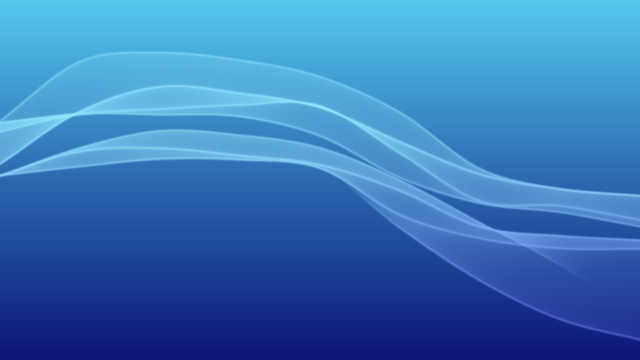
Write a WebGL 2 fragment shader that draws this background.

```glsl
#version 300 es
precision highp float;

uniform vec2 u_resolution;
out vec4 fragColor;

// Backdrop and ribbon colours
const vec3 SKY = vec3(0.33, 0.79, 0.94);
const vec3 SEA = vec3(0.17, 0.41, 0.69);
const vec3 DEEP = vec3(0.04, 0.08, 0.46);
const vec3 ICE = vec3(0.58, 0.91, 1.0);
const vec3 VIOLET = vec3(0.44, 0.53, 0.94);

// Ribbon look, in canvas heights
const float LINE_WIDTH = 0.0034;
const float RIM_WIDTH = 0.014;
const float RIM_GAIN = 0.50;
const float THIN_WIDTH = 0.08;
const float FOLD_GAIN = 1.45;

// Spline control heights of each fold, evenly spaced from left to right
const float LAST_KNOT = 8.0;
const mat3 CREST = mat3(0.664, 0.829, 0.854, 0.833, 0.787, 0.688, 0.532, 0.475, 0.456);
const mat3 RIDGE = mat3(0.544, 0.690, 0.759, 0.741, 0.701, 0.606, 0.516, 0.475, 0.456);
const mat3 SASH = mat3(0.660, 0.685, 0.697, 0.708, 0.706, 0.574, 0.442, 0.428, 0.389);
const mat3 THREAD = mat3(0.634, 0.681, 0.681, 0.676, 0.622, 0.506, 0.435, 0.410, 0.370);
const mat3 SWELL = mat3(0.512, 0.590, 0.637, 0.625, 0.590, 0.500, 0.382, 0.264, 0.132);
const mat3 CREASE = mat3(0.512, 0.579, 0.588, 0.568, 0.542, 0.470, 0.370, 0.345, 0.333);
const mat3 HEM = mat3(0.512, 0.537, 0.558, 0.556, 0.532, 0.403, 0.338, 0.310, 0.308);
const mat3 VEIL = mat3(0.512, 0.537, 0.558, 0.556, 0.532, 0.366, 0.220, 0.113, 0.056);

float knot(mat3 k, int i) {
    return k[i / 3][i % 3];
}

// Catmull-Rom height and slope, with mirrored end knots
vec2 foldCurve(mat3 k, float x) {
    float s = clamp(x, 0.0, 1.0) * LAST_KNOT;
    int i = min(int(s), 7);
    float t = s - float(i);
    float b = knot(k, i);
    float c = knot(k, i + 1);
    float a = i > 0 ? knot(k, i - 1) : 2.0 * b - c;
    float d = i < 7 ? knot(k, i + 2) : 2.0 * c - b;
    float c1 = 0.5 * (c - a);
    float c2 = a - 2.5 * b + 2.0 * c - 0.5 * d;
    float c3 = 0.5 * (d - a) + 1.5 * (b - c);
    float height = b + t * (c1 + t * (c2 + t * c3));
    float slope = (c1 + t * (2.0 * c2 + 3.0 * t * c3)) * LAST_KNOT;
    return vec2(height, slope);
}

// Soft bright line along a fold
float foldLine(vec2 fold, float y, float aspect) {
    float slope = fold.y / aspect;
    float d = (y - fold.x) * inversesqrt(1.0 + slope * slope);
    float w = max(LINE_WIDTH, 0.8 / u_resolution.y);
    return exp(-d * d / (w * w));
}

// Translucent cloth between two folds: thinner where stretched, denser at rims
float sheet(vec2 foldA, vec2 foldB, float y, float density) {
    float hi = max(foldA.x, foldB.x);
    float lo = min(foldA.x, foldB.x);
    float soft = 1.0 / u_resolution.y;
    float inside = smoothstep(-soft, soft, hi - y) * smoothstep(-soft, soft, y - lo);
    float thin = THIN_WIDTH / (THIN_WIDTH + hi - lo);
    float rim = exp(-max(hi - y, 0.0) / RIM_WIDTH) + exp(-max(y - lo, 0.0) / RIM_WIDTH);
    return inside * density * thin * (0.8 + RIM_GAIN * rim);
}

void main() {
    vec2 uv = gl_FragCoord.xy / u_resolution;
    float aspect = u_resolution.x / u_resolution.y;
    float y = uv.y;

    // Vertical gradient
    vec3 color = y < 0.5 ? mix(DEEP, SEA, y * 2.0) : mix(SEA, SKY, y * 2.0 - 1.0);

    vec2 crest = foldCurve(CREST, uv.x);
    vec2 ridge = foldCurve(RIDGE, uv.x);
    vec2 sash = foldCurve(SASH, uv.x);
    vec2 thread = foldCurve(THREAD, uv.x);
    vec2 swell = foldCurve(SWELL, uv.x);
    vec2 crease = foldCurve(CREASE, uv.x);
    vec2 hem = foldCurve(HEM, uv.x);
    vec2 veil = foldCurve(VEIL, uv.x);
    float swellFade = 1.0 - smoothstep(0.76, 0.95, uv.x);
    float veilFade = smoothstep(0.52, 0.68, uv.x);

    // Cloth
    float light = sheet(crest, ridge, y, 0.62);
    light += sheet(ridge, sash, y, 1.05);
    light += sheet(sash, thread, y, 0.60);
    light += sheet(swell, crease, y, 0.95) * swellFade;
    light += sheet(crease, hem, y, 0.85);
    light += sheet(hem, veil, y, 0.95) * veilFade;

    // Folds
    float folds = 0.35 * foldLine(crest, y, aspect);
    folds += 0.60 * foldLine(ridge, y, aspect);
    folds += 0.42 * foldLine(sash, y, aspect);
    folds += 0.40 * foldLine(thread, y, aspect);
    folds += 0.30 * foldLine(swell, y, aspect) * swellFade;
    folds += 0.55 * foldLine(crease, y, aspect);
    folds += 0.45 * foldLine(hem, y, aspect);
    folds += 0.40 * foldLine(veil, y, aspect) * veilFade;
    light += FOLD_GAIN * folds;

    vec3 tint = mix(VIOLET, ICE, smoothstep(0.10, 0.68, y));
    color = mix(color, tint, 1.0 - exp(-light));
    fragColor = vec4(color, 1.0);
}
```
